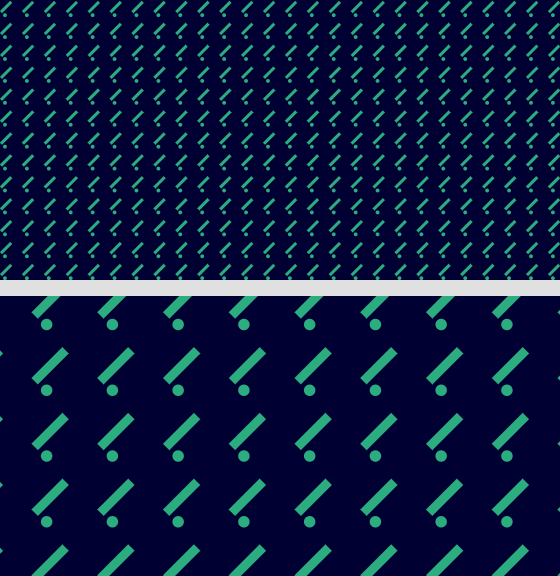
Top, the full canvas; bottom, a detail of the centre.
Write a Shadertoy shader that draws this pattern.

```glsl
// A regular grid of slanted square-ended bars, each with a small dot below,
// in flat green on dark navy. One cell is repeated with fract, and the bar
// and dot are signed distances in cell units, smoothed over one pixel.

const float ROWS = 12.775;                  // cells down the canvas height
const vec2 DOT_ORIGIN = vec2(0.226, 0.083); // first dot, in cells from lower left
const vec2 MOTIF_CENTER = vec2(0.05, 0.29); // middle of the motif, from its dot
const vec2 BAR_CENTER = vec2(0.053, 0.373); // middle of the bar, from its dot
const vec2 BAR_HALF_SIZE = vec2(0.333, 0.069);
const float BAR_ANGLE = radians(45.0);
const float DOT_RADIUS = 0.087;

const vec3 NAVY = vec3(0.0, 0.0, 0.20);
const vec3 GREEN = vec3(0.17, 0.68, 0.50);

// Rotates a point into the frame of an axis at the given angle.
vec2 toAxis(vec2 p, float angle) {
    float c = cos(angle), s = sin(angle);
    return vec2(c * p.x + s * p.y, c * p.y - s * p.x);
}

float boxDistance(vec2 p, vec2 halfSize) {
    vec2 d = abs(p) - halfSize;
    return length(max(d, 0.0)) + min(max(d.x, d.y), 0.0);
}

float circleDistance(vec2 p, float radius) {
    return length(p) - radius;
}

// Repeats unit cells centred on the given point.
vec2 repeatAround(vec2 p, vec2 center) {
    return fract(p - center + 0.5) - 0.5 + center;
}

// Distance to the bar and dot, with the dot at the origin.
float motifDistance(vec2 p) {
    float bar = boxDistance(toAxis(p - BAR_CENTER, BAR_ANGLE), BAR_HALF_SIZE);
    return min(bar, circleDistance(p, DOT_RADIUS));
}

float coverage(float distance, float pixel) {
    return clamp(0.5 - distance / pixel, 0.0, 1.0);
}

void mainImage(out vec4 fragColor, in vec2 fragCoord) {
    float pixel = ROWS / iResolution.y;
    vec2 grid = fragCoord * pixel - DOT_ORIGIN;
    vec2 cell = repeatAround(grid, MOTIF_CENTER);

    float ink = coverage(motifDistance(cell), pixel);
    fragColor = vec4(mix(NAVY, GREEN, ink), 1.0);
}
```
